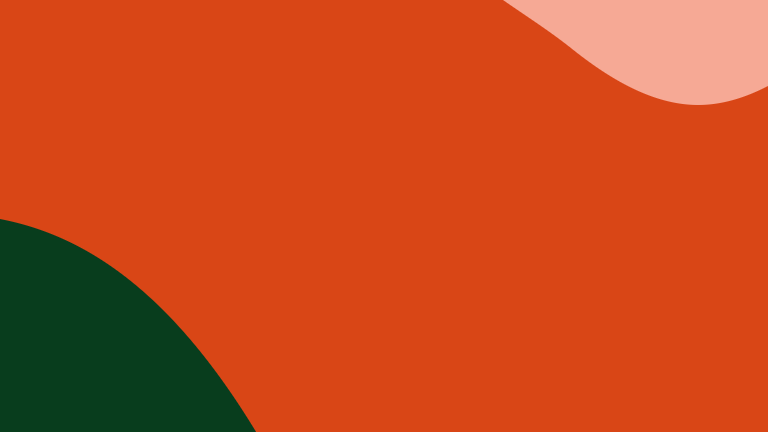
Give the GLSL for this background, as a Shadertoy shader.

```glsl
const vec3 ORANGE = vec3(0.851, 0.275, 0.086);
const vec3 GREEN  = vec3(0.031, 0.239, 0.114);
const vec3 PINK   = vec3(0.965, 0.663, 0.584);

// Outline knots: x, height, slope, in fractions of the canvas
const vec3 HILL_START  = vec3(0.0, 0.493, -0.34);
const vec3 HILL_END    = vec3(0.3335, 0.0, -2.93);
const vec3 CLOUD_START = vec3(0.655, 1.0, -1.244);
const vec3 CLOUD_BEND  = vec3(0.745, 0.8866, -1.42);
const vec3 CLOUD_LOW   = vec3(0.909, 0.757, 0.0);
const vec3 CLOUD_END   = vec3(1.0, 0.801, 0.924);

// Cubic through two knots, continued as straight lines outside them
float hermite(float x, vec3 a, vec3 b) {
    float span = b.x - a.x;
    float t = clamp((x - a.x) / span, 0.0, 1.0);
    float s = 1.0 - t;
    float curve = s * s * ((1.0 + 2.0 * t) * a.y + t * span * a.z)
                + t * t * ((1.0 + 2.0 * s) * b.y - s * span * b.z);
    return curve + min(x - a.x, 0.0) * a.z + max(x - b.x, 0.0) * b.z;
}

float cloudEdge(float x) {
    if (x < CLOUD_BEND.x) return hermite(x, CLOUD_START, CLOUD_BEND);
    if (x < CLOUD_LOW.x) return hermite(x, CLOUD_BEND, CLOUD_LOW);
    return hermite(x, CLOUD_LOW, CLOUD_END);
}

// Coverage of the positive side, softened over about one pixel
float coverage(float d) {
    float gradient = length(vec2(dFdx(d), dFdy(d)));
    return clamp(0.5 + d / max(gradient, 1e-6), 0.0, 1.0);
}

void mainImage(out vec4 fragColor, in vec2 fragCoord) {
    vec2 uv = fragCoord / iResolution.xy;
    float hill = coverage(hermite(uv.x, HILL_START, HILL_END) - uv.y);
    float cloud = coverage(uv.y - cloudEdge(uv.x));

    vec3 color = mix(ORANGE, GREEN, hill);
    color = mix(color, PINK, cloud);
    fragColor = vec4(color, 1.0);
}
```
